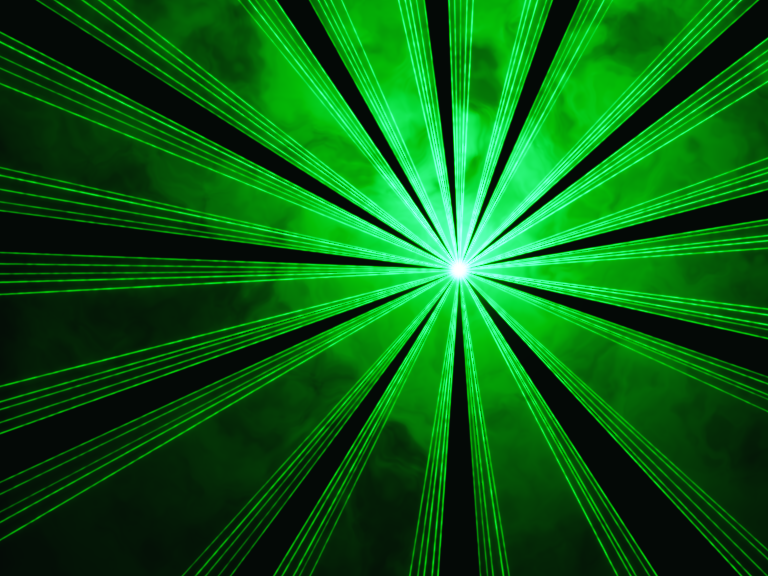
Reproduce this background procedurally as a WebGL 1 fragment shader.

```glsl
precision highp float;
// Green laser fans radiating from a white-hot source through drifting smoke.

uniform vec2 u_resolution;

#define SOURCE vec2(0.598, 0.531)  // emitter, as a fraction of the canvas
#define GLOW_DIRECTION 82.0        // degrees, where the haze is thickest
#define GAP_HALF 2.6               // degrees, half width of a dark gap
#define GAP_EXTRA 2.4              // degrees, widening of the lower gaps
#define BEAM_STEP 1.32             // degrees between beams of one bundle
#define BEAM_LAST 4.0              // index of the last beam in a bundle
#define BEAM_WIDTH 0.0015          // in canvas heights
#define SMOKE_SCALE 4.5
#define SMOKE_WARP 2.8
#define CORE_RADIUS 0.012

float hash(vec2 p) {
  vec3 q = fract(p.xyx * 0.1031);
  q += dot(q, q.yzx + 33.33);
  return fract((q.x + q.y) * q.z);
}

float noise(vec2 p) {
  vec2 cell = floor(p);
  vec2 f = fract(p);
  f *= f * (3.0 - 2.0 * f);
  return mix(mix(hash(cell), hash(cell + vec2(1.0, 0.0)), f.x),
             mix(hash(cell + vec2(0.0, 1.0)), hash(cell + 1.0), f.x), f.y);
}

float fbm(vec2 p) {
  float sum = 0.0;
  float amplitude = 0.5;
  for (int i = 0; i < 5; i++) {
    sum += amplitude * noise(p);
    p = mat2(1.6, 1.2, -1.2, 1.6) * p + 7.3;
    amplitude *= 0.5;
  }
  return sum;
}

// Domain-warped noise gives curling wisps.
float smokeDensity(vec2 p) {
  vec2 q = p * SMOKE_SCALE + 20.0;
  vec2 curl = vec2(fbm(q), fbm(q + 11.7)) - 0.5;
  return smoothstep(0.22, 0.75, fbm(q + SMOKE_WARP * curl));
}

// How closely an angle faces a direction: 1 towards it, 0 opposite.
float facing(float angle, float direction) {
  return 0.5 + 0.5 * cos(radians(angle - direction));
}

// Degrees beyond the edge of the nearest dark gap (x), and its bundle id (y).
vec2 nearestGap(float angle) {
  vec4 gaps[3];
  gaps[0] = vec4(12.0, 39.5, 68.4, 94.8);
  gaps[1] = vec4(121.6, 150.0, 175.2, 202.2);
  gaps[2] = vec4(236.0, 270.0, 307.8, 344.2);
  vec2 nearest = vec2(360.0, 0.0);
  for (int i = 0; i < 3; i++) {
    for (int j = 0; j < 4; j++) {
      float center = gaps[i][j];
      float offset = mod(angle - center + 180.0, 360.0) - 180.0;
      float halfWidth = GAP_HALF + GAP_EXTRA * pow(facing(center, 300.0), 8.0);
      float edge = abs(offset) - halfWidth;
      float id = float(i * 8 + j * 2) + step(0.0, offset);
      if (edge < nearest.x) nearest = vec2(edge, id);
    }
  }
  return nearest;
}

// Overexposure: green saturates first, then blue, then red.
vec3 laserColor(float energy) {
  float green = 1.0 - exp(-energy);
  float blue = 1.0 - exp(-0.4 * max(energy - 1.3, 0.0));
  float red = 1.0 - exp(-0.17 * max(energy - 1.8, 0.0));
  return vec3(0.015, 0.02, 0.025) + vec3(red, green, blue);
}

void main() {
  vec2 p = (gl_FragCoord.xy - SOURCE * u_resolution) / u_resolution.y;
  float pixel = 1.0 / u_resolution.y;
  float r = length(p) + 0.0001;
  float angle = degrees(atan(p.y, p.x + 0.00001));
  float upward = pow(facing(angle, GLOW_DIRECTION), 1.5);
  vec2 gap = nearestGap(angle);

  // Smoke lit between the dark gaps, thinning away from the source.
  float smoke = smokeDensity(p);
  float lit = smoothstep(-pixel, pixel, radians(gap.x) * r);
  float sheet = mix(1.8, 4.2, upward) * exp(-r * mix(5.0, 2.6, upward));
  float bundleShade = smoothstep(0.0, BEAM_STEP * BEAM_LAST, gap.x);
  sheet *= mix(1.0, mix(0.6, 1.0, bundleShade), smoothstep(0.1, 0.5, r));
  float energy = 0.015 + lit * sheet * mix(0.3, 1.4, smoke);

  // Thin beams bordering each gap, unevenly spaced and bright.
  float index = clamp(floor(gap.x / BEAM_STEP + 0.5), 0.0, BEAM_LAST);
  vec2 seed = vec2(index + 3.0, gap.y + 5.0);
  float jitter = 0.6 * (hash(seed) - 0.5) * step(0.5, index);
  float across = radians(gap.x - (index + jitter) * BEAM_STEP) * r;
  float width = max(BEAM_WIDTH, 0.55 * pixel);
  float beam = exp(-across * across / (width * width));
  beam += 0.1 * exp(-abs(across) / (3.0 * width)) * lit;
  float strength = (0.9 + 2.0 * exp(-4.0 * r)) * mix(0.8, 1.3, upward);
  float sparkle = 0.6 + 0.8 * noise(p * 130.0 + 200.0);
  energy += beam * strength * sparkle * mix(0.4, 1.3, hash(seed + 17.0));

  // White-hot source and its halo.
  energy += 25.0 * exp(-r * r / (CORE_RADIUS * CORE_RADIUS));
  energy += 2.5 * exp(-r / 0.032);

  gl_FragColor = vec4(laserColor(energy), 1.0);
}
```
